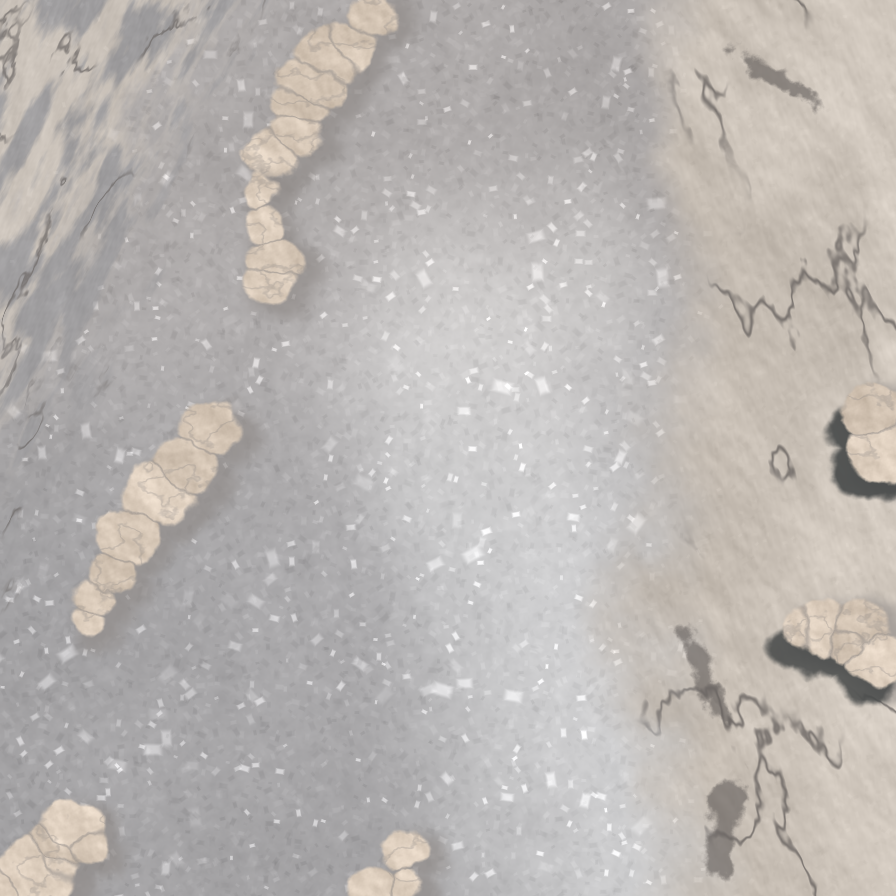
Give the GLSL for this texture, as a Shadertoy shader.

```glsl
// Aerial view of grey gravel ground with tan stone outcrops and an eroded cliff edge.
const vec3 GRAVEL = vec3(0.655, 0.65, 0.657);
const vec3 PALE_GRAVEL = vec3(0.805, 0.805, 0.81);
const vec3 SAND = vec3(0.815, 0.78, 0.74);
const vec3 TAN_STONE = vec3(0.85, 0.79, 0.725);
const vec3 CREVICE = vec3(0.40, 0.38, 0.37);
const vec3 DAMP_SOIL = vec3(0.56, 0.54, 0.53);
const vec3 DEEP_SHADOW = vec3(0.27, 0.28, 0.28);
const vec2 LIGHT_DIR = vec2(0.6, 0.8);

float hash(vec2 p) { return fract(sin(dot(p, vec2(127.1, 311.7))) * 43758.5453); }
vec2 hash2(vec2 p) { return vec2(hash(p), hash(p + 37.3)); }
float below(float lo, float hi, float x) { return 1.0 - smoothstep(lo, hi, x); }

float noise(vec2 p) {
    vec2 i = floor(p), f = fract(p);
    f = f * f * (3.0 - 2.0 * f);
    return mix(mix(hash(i), hash(i + vec2(1, 0)), f.x),
               mix(hash(i + vec2(0, 1)), hash(i + vec2(1, 1)), f.x), f.y);
}

float fbm(vec2 p) {
    float sum = 0.0, amp = 0.5;
    for (int i = 0; i < 5; i++) {
        sum += amp * noise(p);
        p = mat2(1.6, 1.2, -1.2, 1.6) * p + 5.7;
        amp *= 0.5;
    }
    return sum;
}

float segmentDist(vec2 p, vec2 a, vec2 b) {
    vec2 pa = p - a, ba = b - a;
    return length(pa - ba * clamp(dot(pa, ba) / dot(ba, ba), 0.0, 1.0));
}

// Soft angular chips; x: signed tone, y: rare bright flecks
vec2 chips(vec2 q) {
    vec2 sum = vec2(0);
    for (int k = 0; k < 9; k++) {
        vec2 id = floor(q) + vec2(k % 3 - 1, k / 3 - 1);
        vec2 d = q - id - hash2(id);
        float angle = 6.283 * hash(id + 11.0), tone = hash(id + 23.0);
        d = mat2(cos(angle), sin(angle), -sin(angle), cos(angle)) * d;
        float size = mix(0.25, 0.6, hash(id + 5.0));
        float cover = below(size * 0.4, size, max(abs(d.x) * 0.8, abs(d.y) * 1.3));
        sum += cover * vec2(tone - 0.5, smoothstep(0.9, 1.0, tone));
    }
    return sum;
}

// Row of overlapping stones; x: distance, y: gap to next stone, z: tone
vec3 stoneRow(vec2 p, vec4 ends, vec2 radii, int count) {
    vec3 row = vec3(1, 1, 0);
    for (int i = 0; i < count; i++) {
        float t = float(i) / float(count - 1);
        vec2 seed = ends.xy * 91.0 + float(i);
        float radius = mix(radii.x, radii.y, t) * mix(0.75, 1.1, hash(seed));
        vec2 center = mix(ends.xy, ends.zw, t) + (hash2(seed + 3.0) - 0.5) * radius;
        float d = length((p - center) * vec2(1, 1.15)) - radius;
        if (d < row.x) row = vec3(d, row.x - d, hash(seed + 7.0));
        else row.y = min(row.y, d - row.x);
    }
    return row;
}

// Stones with damp halo, thrown shadow, cracks and rough faces
vec3 paintStones(vec3 ground, vec2 p, vec4 ends, vec2 radii, int count, float shadow) {
    vec2 q = p + 0.024 * (vec2(fbm(p * 30.0), fbm(p * 30.0 + 9.0)) - 0.5);
    vec3 row = stoneRow(q, ends, radii, count);
    float halo = stoneRow(q + vec2(-0.012, 0.008), ends, radii, count).x;
    float shade = stoneRow(q + LIGHT_DIR * 0.026, ends, radii, count).x;
    ground = mix(ground, DAMP_SOIL, 0.65 * below(-0.005, 0.022, halo));
    ground = mix(ground, DEEP_SHADOW, shadow * below(-0.006, 0.006, shade));
    float relief = fbm(p * 38.0) - fbm(p * 38.0 + LIGHT_DIR * 0.23);
    vec3 face = TAN_STONE + 0.32 * relief + 0.07 * (row.z - 0.5);
    float fissure = below(0.0, 0.04, abs(fbm(p * vec2(22, 30)) - 0.48));
    face = mix(face, DAMP_SOIL, max(0.5 * below(0.0, 0.005, row.y), 0.3 * fissure));
    return mix(ground, face, below(-0.003, 0.003, row.x));
}

// Eroded rock with lit relief and broken dark crevices
vec3 erodedRock(vec2 q, vec3 tint, float roughness) {
    float relief = fbm(q) - fbm(q + LIGHT_DIR * 0.11);
    float line = below(0.0, 0.03, abs(fbm(q * 0.55 + 4.0) - 0.5));
    float broken = smoothstep(0.5, 0.68, noise(q * 0.6 + 17.0));
    vec3 rock = tint + roughness * relief + 0.09 * (fbm(q * 0.4 + 2.0) - 0.5);
    return mix(rock, CREVICE, 0.75 * line * broken);
}

void mainImage(out vec4 fragColor, in vec2 fragCoord) {
    vec2 p = fragCoord / iResolution.xy;
    float broad = fbm(p * 6.0) - 0.5;

    // Gravel with a pale drift down the middle
    float drift = segmentDist(p, vec2(0.53, 0.58), vec2(0.73, 0.02));
    vec3 color = mix(GRAVEL, PALE_GRAVEL, below(0.02, 0.29, drift + 0.22 * broad));
    color += 0.08 * broad + vec3(0.03, 0.02, 0.01) * smoothstep(0.3, 0.8, p.y);
    vec2 fine = chips(p * 105.0), coarse = chips(p * 52.0 + 3.0);
    color += dot(fine, vec2(0.085, 0.15)) + dot(coarse, vec2(0.03, 0.13));
    color += 0.05 * (fbm(p * 90.0) - 0.5);

    // Slanted strata in the upper left
    vec2 strata = mat2(0.88, 0.47, -0.47, 0.88) * p;
    float streak = fbm(strata * vec2(48, 13));
    vec3 layer = mix(GRAVEL - 0.04, SAND, smoothstep(0.34, 0.56, streak));
    layer = erodedRock(strata * vec2(46, 18), layer, 0.3);
    color = mix(color, layer, 0.85 * below(-0.3, -0.2, strata.x + 0.3 * streak - 0.15));

    // Sandy cliff along the right
    float ledge = smoothstep(0.86, 0.95, p.x + 0.3 * broad);
    vec3 sand = erodedRock(vec2(p.x + 0.25 * p.y, p.y) * vec2(25, 13), SAND + 0.05 * ledge - 0.03, 0.36);
    color = mix(color, sand + 0.035 * fine.x, smoothstep(0.69, 0.82, p.x + 0.22 * broad + 0.03 * p.y));

    // Dark hollows
    float hollow = min(segmentDist(p, vec2(0.8, 0.95), vec2(0.91, 0.89)), segmentDist(p, vec2(0.77, 0.29), vec2(0.82, 0.18)));
    hollow = min(hollow, segmentDist(p, vec2(0.81, 0.11), vec2(0.81, 0.04)) - 0.012);
    color = mix(color, CREVICE, 0.65 * below(-0.002, 0.009, hollow + 0.05 * (fbm(p * 45.0) - 0.5)));

    // Outcrops on the gravel, then boulders on the cliff
    color = paintStones(color, p, vec4(0.405, 0.98, 0.315, 0.83), vec2(0.036), 7, 0.0);
    color = paintStones(color, p, vec4(0.302, 0.79, 0.312, 0.675), vec2(0.022, 0.037), 4, 0.0);
    color = paintStones(color, p, vec4(0.225, 0.51, 0.09, 0.295), vec2(0.045, 0.024), 7, 0.0);
    color = paintStones(color, p, vec4(0.1, 0.09, 0, 0), vec2(0.035, 0.045), 6, 0.0);
    color = paintStones(color, p, vec4(0.465, 0.04, 0.42, 0), vec2(0.028), 3, 0.0);
    color = paintStones(color, p, vec4(0.99, 0.55, 1, 0.51), vec2(0.041), 2, 0.9);
    color = paintStones(color, p, vec4(0.91, 0.3, 0.98, 0.27), vec2(0.032, 0.04), 5, 0.85);
    fragColor = vec4(clamp(color, 0.0, 1.0), 1.0);
}
```
